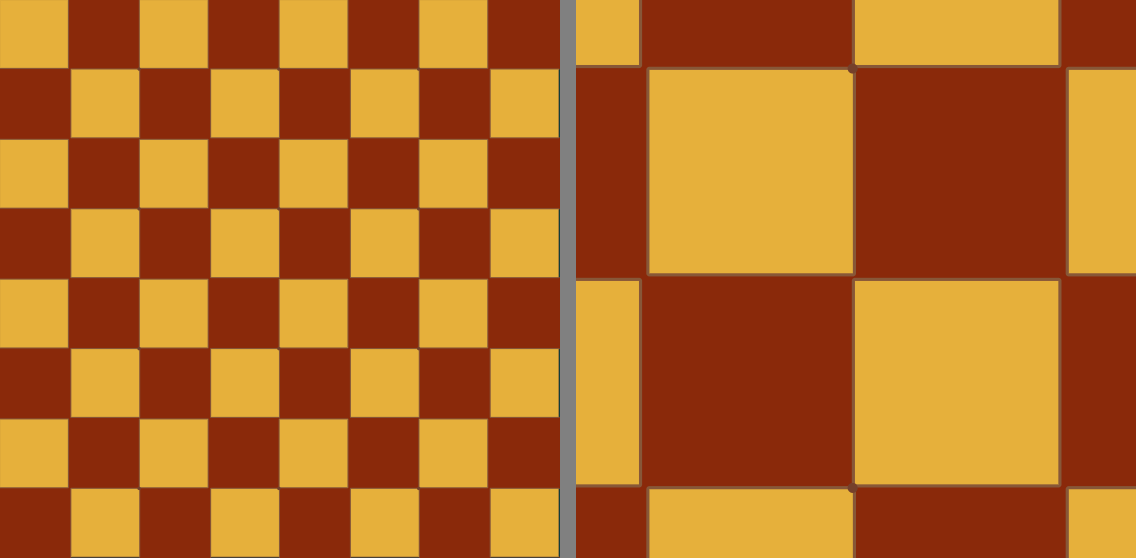
Left: the whole. Right: its middle third, enlarged.
Write a Shadertoy shader that draws this pattern.

```glsl
const float PAIRS = 4.006;                     // two-square periods across the width
const float LAST_PAIR = 3.0;                   // highest period index on either axis
const vec2 EVEN_CENTRE = vec2(0.2430, 0.2430); // square in even rows and columns
const vec2 ODD_CENTRE = vec2(0.7530, 0.7397);  // square in odd rows and columns
const float HALF_SIDE = 0.2425;
const float LINE_WIDTH = 0.0075;
const vec2 KNOT_CENTRE = vec2(0.9950, 0.4940); // where diagonal corners touch
const float KNOT_RADIUS = 0.0120;
const vec2 MARGIN_START = vec2(3.9980, 3.9880);

const vec3 RED = vec3(0.54, 0.16, 0.04);
const vec3 GOLD = vec3(0.90, 0.69, 0.23);
const vec3 LINE = vec3(0.53, 0.34, 0.22);
const vec3 KNOT = vec3(0.46, 0.25, 0.17);
const vec3 TEAL = vec3(0.07, 0.24, 0.23);

// Offset from the nearest repeat of a centre, limited to the board
vec2 repeatOffset(vec2 p, vec2 centre, vec2 lastIndex) {
    vec2 offset = p - centre;
    return offset - clamp(round(offset), vec2(0.0), lastIndex);
}

float squareDistance(vec2 p, float halfSide) {
    vec2 d = abs(p) - halfSide;
    return length(max(d, 0.0)) + min(max(d.x, d.y), 0.0);
}

// One-pixel smoothed coverage of a signed distance
float coverage(float d, float pixel) {
    return clamp(0.5 - d / pixel, 0.0, 1.0);
}

void mainImage(out vec4 fragColor, in vec2 fragCoord) {
    // Period units, measured from the top left corner
    float pixel = PAIRS / iResolution.x;
    vec2 p = vec2(fragCoord.x, iResolution.y - fragCoord.y) * pixel;

    // Two offset lattices of squares
    vec2 evenOffset = repeatOffset(p, EVEN_CENTRE, vec2(LAST_PAIR));
    vec2 oddOffset = repeatOffset(p, ODD_CENTRE, vec2(LAST_PAIR));
    float square = min(squareDistance(evenOffset, HALF_SIDE),
                       squareDistance(oddOffset, HALF_SIDE));

    // Outline, then fill
    vec3 color = mix(RED, LINE, coverage(square - LINE_WIDTH, pixel));
    color = mix(color, GOLD, coverage(square, pixel));

    // Small knots at the touching corners
    vec2 knotOffset = repeatOffset(p, KNOT_CENTRE, vec2(LAST_PAIR - 1.0, LAST_PAIR));
    color = mix(color, KNOT, coverage(length(knotOffset) - KNOT_RADIUS, pixel));

    // Teal slivers beside the odd squares on the right and bottom margins
    vec2 span = abs(oddOffset) - HALF_SIDE;
    float rightSliver = max(MARGIN_START.x - p.x, span.y);
    float bottomSliver = max(MARGIN_START.y - p.y, span.x);
    color = mix(color, TEAL, coverage(min(rightSliver, bottomSliver), pixel));

    fragColor = vec4(color, 1.0);
}
```
